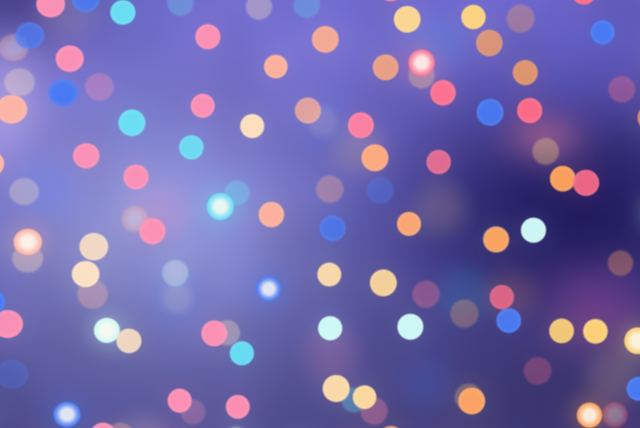
This background is drawn by a WebGL 1 fragment shader. Its source:

```glsl
precision highp float;
// Out-of-focus party lights: coloured bokeh discs over a violet-blue haze.

uniform vec2 u_resolution;

// Sine-free hashes
float hash1(vec2 p) {
  vec3 q = fract(vec3(p.xyx) * 0.1031);
  q += dot(q, q.yzx + 33.33);
  return fract((q.x + q.y) * q.z);
}

vec3 hash3(vec2 p) {
  vec3 q = fract(vec3(p.xyx) * vec3(0.1031, 0.1030, 0.0973));
  q += dot(q, q.yxz + 33.33);
  return fract((q.xxy + q.yzz) * q.zyx);
}

float valueNoise(vec2 p) {
  vec2 i = floor(p), f = fract(p);
  f = f * f * (3.0 - 2.0 * f);
  float low = mix(hash1(i), hash1(i + vec2(1.0, 0.0)), f.x);
  float high = mix(hash1(i + vec2(0.0, 1.0)), hash1(i + 1.0), f.x);
  return mix(low, high, f.y);
}

float glow(vec2 p, vec2 centre, vec2 size) {
  vec2 d = (p - centre) / size;
  return exp(-dot(d, d));
}

// Broad colour fields, darkest at the right
vec3 haze(vec2 p, float aspect) {
  vec2 q = vec2(p.x / aspect, p.y);
  vec3 col = mix(vec3(0.30, 0.29, 0.55), vec3(0.41, 0.39, 0.79), smoothstep(0.0, 0.85, q.y));
  col = mix(col, vec3(0.58, 0.60, 0.84), 0.85 * glow(q, vec2(0.25, 0.50), vec2(0.29, 0.34)));
  col = mix(col, vec3(0.47, 0.45, 0.82), 0.6 * glow(q, vec2(0.48, 0.82), vec2(0.25, 0.22)));
  col = mix(col, vec3(0.11, 0.09, 0.35), 0.95 * glow(q, vec2(0.90, 0.50), vec2(0.29, 0.29)));
  col = mix(col, vec3(0.20, 0.17, 0.40), 0.7 * glow(q, vec2(0.95, 0.03), vec2(0.30, 0.22)));
  col = mix(col, vec3(0.24, 0.21, 0.48), 0.8 * glow(q, vec2(0.0, 1.0), vec2(0.13, 0.13)));
  col = mix(col, vec3(0.70, 0.64, 0.90), 0.7 * glow(q, vec2(0.0, 0.76), vec2(0.08, 0.13)));
  col = mix(col, vec3(0.62, 0.36, 0.56), 0.7 * glow(q, vec2(0.85, 0.68), vec2(0.06, 0.06)));
  col = mix(col, vec3(0.50, 0.25, 0.55), 0.6 * glow(q, vec2(0.93, 0.28), vec2(0.08, 0.10)));
  float mist = valueNoise(p * 4.0) * 0.6 + valueNoise(p * 9.0 + 7.0) * 0.4;
  return col * (0.92 + 0.16 * mist);
}

// Pastel at the left, more saturated at the right
vec3 lightColour(float pick, float vivid) {
  vec3 pink = mix(vec3(1.0, 0.57, 0.71), vec3(1.0, 0.42, 0.53), vivid);
  vec3 peach = mix(vec3(1.0, 0.71, 0.65), vec3(1.0, 0.64, 0.36), vivid);
  vec3 cream = mix(vec3(1.0, 0.89, 0.77), vec3(1.0, 0.83, 0.47), vivid);
  vec3 cyan = mix(vec3(0.42, 0.88, 0.96), vec3(0.16, 0.72, 0.98), vivid);
  if (pick < 0.25) return pink;
  if (pick < 0.43) return peach;
  if (pick < 0.64) return cream;
  if (pick < 0.79) return cyan;
  if (pick < 0.93) return vec3(0.28, 0.48, 0.96);
  return vec3(0.82, 0.99, 0.97);
}

// Scatters one jittered light per grid cell; density is the share of lit cells
vec3 addLights(vec3 col, vec2 p, float aspect, float cell, float radius,
               float blur, float density, float opacity, float seed) {
  vec2 home = floor(p / cell);
  for (int j = -1; j <= 1; j++) {
    for (int i = -1; i <= 1; i++) {
      vec2 id = home + vec2(float(i), float(j));
      vec3 place = hash3(id + seed);
      vec3 look = hash3(id + seed + 41.7);
      if (place.z > density) continue;
      vec2 centre = (id + 0.1 + 0.8 * place.xy) * cell;
      float across = centre.x / aspect;

      // Discs grow and flatten slightly toward the left edge
      float edge = 1.0 - smoothstep(0.0, 0.28, across);
      float r = radius * (0.93 + 0.14 * look.y + 0.18 * edge);
      vec2 offset = p - centre;
      offset.y *= 1.0 + 0.1 * edge;
      float d = length(offset);

      vec3 tint = lightColour(look.x, smoothstep(0.3, 0.85, across));
      float body = 1.0 - smoothstep(r - blur, r + blur, d);
      float hot = step(0.8, look.z);
      float core = hot * (1.0 - smoothstep(0.35 * r, r, d));
      float rim = 0.06 * smoothstep(0.6 * r, 0.95 * r, d);
      vec3 disc = mix(tint, vec3(1.0, 0.99, 0.95), 0.85 * core + rim);
      float alpha = opacity * (0.75 + 0.25 * smoothstep(0.0, 0.4, look.z));
      float halo = (0.07 + 0.23 * hot) * opacity * exp(-d * d / (2.6 * r * r));
      col = mix(col, tint, halo);
      col = mix(col, disc, body * alpha);
    }
  }
  return col;
}

void main() {
  float aspect = u_resolution.x / u_resolution.y;
  vec2 p = gl_FragCoord.xy / u_resolution.y;
  vec3 col = haze(p, aspect);

  // Deep blurred smudges, faint ghost discs, then the crisp lights
  col = addLights(col, p, aspect, 0.23, 0.055, 0.045, 0.5, 0.16, 13.0);
  col = addLights(col, p, aspect, 0.17, 0.031, 0.005, 0.55, 0.33, 57.0);
  col = addLights(col, p, aspect, 0.134, 0.0295, 0.0035, 0.84, 0.97, 91.0);
  gl_FragColor = vec4(clamp(col, 0.0, 1.0), 1.0);
}
```
